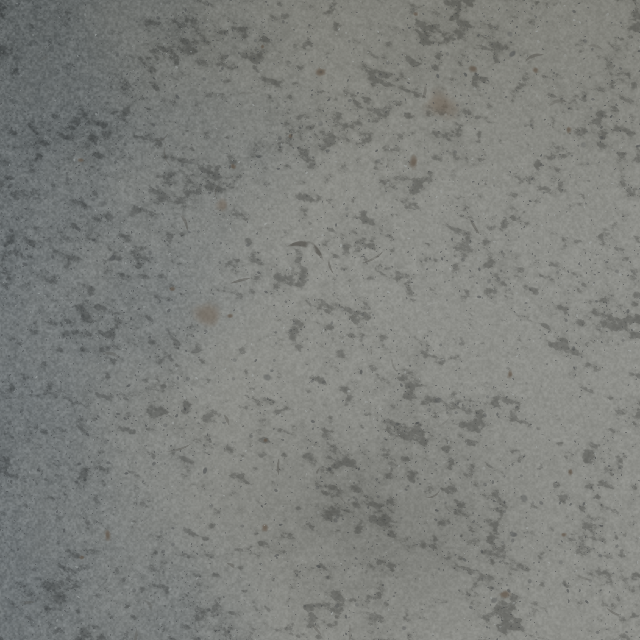
This texture is drawn by a Shadertoy shader. Its source:

```glsl
// Worn grey concrete floor: cool grainy left side, paler right side, pits, scuffs and rusty stains.
#define COOL_GREY vec3(0.425, 0.447, 0.455)
#define PALE_GREY vec3(0.553, 0.557, 0.538)
#define PIT_COLOR vec3(0.25, 0.26, 0.27)
#define SCUFF_COLOR vec3(0.31, 0.30, 0.28)
#define CHALK_COLOR vec3(0.68, 0.70, 0.70)
#define RUST_COLOR vec3(0.43, 0.37, 0.31)
#define MOTTLE 0.15
#define GRAIN 0.10
#define PIT_DENSITY 0.22

vec3 hash3(vec2 p) {
    vec3 q = fract(vec3(p.xyx) * vec3(0.1031, 0.1030, 0.0973));
    q += dot(q, q.yxz + 33.33);
    return fract((q.xxy + q.yzz) * q.zyx);
}

float valueNoise(vec2 p) {
    vec2 cell = floor(p), f = fract(p);
    f = f * f * (3.0 - 2.0 * f);
    float low = mix(hash3(cell).x, hash3(cell + vec2(1, 0)).x, f.x);
    float high = mix(hash3(cell + vec2(0, 1)).x, hash3(cell + vec2(1, 1)).x, f.x);
    return mix(low, high, f.y);
}

mat2 rotation(float angle) {
    float c = cos(angle), s = sin(angle);
    return mat2(c, s, -s, c);
}

float fbm(vec2 p) {
    float sum = 0.0, weight = 0.5;
    for (int i = 0; i < 5; i++) {
        sum += weight * valueNoise(p);
        p = rotation(0.6) * p * 2.03 + 17.3;
        weight *= 0.5;
    }
    return sum / 0.97;
}

// One round-ish pit inside some of the cells
float pits(vec2 uv, float cells, float density) {
    vec2 p = rotation(cells) * uv * cells + cells;
    vec2 id = floor(p);
    vec3 place = hash3(id), kind = hash3(id + 71.7);
    vec2 d = rotation(kind.z * 6.28) * (fract(p) - mix(vec2(0.3), vec2(0.7), place.xy));
    d.y *= 1.0 + 0.8 * place.z;
    float radius = mix(0.10, 0.29, kind.y * kind.y);
    float mask = 1.0 - smoothstep(radius * 0.5, radius * 1.1, length(d));
    return mask * step(kind.x, density) * mix(0.4, 1.0, place.z);
}

// Bent, tapered strokes; x = half length and y = half width in cells
float strokes(vec2 uv, float cells, float density, vec2 size) {
    vec2 p = uv * cells + cells * 3.7;
    float mask = 0.0;
    for (int j = -1; j <= 1; j++)
    for (int i = -1; i <= 1; i++) {
        vec2 id = floor(p) + vec2(i, j);
        vec3 place = hash3(id), kind = hash3(id + 39.1);
        vec2 d = rotation((place.z - 0.5) * 3.0 + 0.5) * (p - id - place.xy);
        float halfLength = size.x * mix(0.35, 1.0, kind.y);
        d.y += (kind.z - 0.5) * d.x * d.x / halfLength;
        float along = abs(d.x) / halfLength;
        float width = size.y * mix(0.4, 1.0, kind.z) * (1.0 - along * along);
        float stroke = 1.0 - smoothstep(width * 0.4, width + 0.003, abs(d.y));
        stroke *= step(kind.x, density) * (1.0 - smoothstep(0.7, 1.0, along));
        mask = max(mask, stroke * mix(0.4, 1.0, place.x));
    }
    return mask;
}

// Soft round patches broken up by noise
float patches(vec2 uv, float cells, float density) {
    vec2 p = uv * cells + cells * 1.9;
    vec2 id = floor(p);
    vec3 place = hash3(id), kind = hash3(id + 12.4);
    vec2 d = fract(p) - mix(vec2(0.35), vec2(0.65), place.xy);
    d *= mix(vec2(1.0, 1.7), vec2(1.7, 1.0), kind.z);
    float reach = mix(0.12, 0.33, kind.y) * (0.5 + fbm(p * 6.0));
    return step(kind.x, density) * (1.0 - smoothstep(reach * 0.2, reach, length(d)));
}

void mainImage(out vec4 fragColor, in vec2 fragCoord) {
    vec2 uv = fragCoord / iResolution.y;

    // Broad tones
    float cloud = fbm(uv * 3.0 + 4.0) - 0.5;
    float pale = smoothstep(-0.06, 0.50, uv.x + cloud * 0.5 - 0.10 * (uv.y - 0.5));
    vec3 color = mix(COOL_GREY, PALE_GREY, pale);
    color -= vec3(0.050, 0.053, 0.060) * smoothstep(0.55, 1.05, uv.y);
    vec2 shade = (uv - vec2(0.57, 0.19)) * vec2(4.5, 7.0);
    color -= 0.065 * exp(-dot(shade, shade)) * (0.8 + 2.0 * cloud);

    // Mottling and fine grain
    float mottle = fbm(uv * 14.0 + 9.0) - 0.5;
    float speckle = fbm(rotation(0.35) * uv * vec2(60.0, 85.0)) - 0.5;
    float grain = valueNoise(uv * 230.0) + valueNoise(uv * 410.0 + 5.0) - 1.0;
    color += MOTTLE * (0.55 * mottle + 0.55 * speckle);
    color += GRAIN * mix(0.75, 0.40, pale) * grain;
    float dirt = smoothstep(0.10, 0.30, speckle * 0.8 + mottle * 0.9);
    color = mix(color, color * vec3(0.82, 0.82, 0.81), dirt * 0.3);
    color *= 1.0 - 0.16 * smoothstep(0.12, 0.28, -speckle - 0.4 * mottle);

    // Rusty stains and small rust dots
    color = mix(color, RUST_COLOR, 0.45 * patches(uv, 6.0, 0.17));
    color = mix(color, RUST_COLOR * 0.85, 0.65 * patches(uv, 21.0, 0.05));

    // Pits gather where the mottling is dark
    float density = PIT_DENSITY * mix(1.5, 0.9, pale) * clamp(1.0 - 3.5 * mottle, 0.2, 2.0);
    float pit = max(pits(uv, 125.0, density), pits(uv, 66.0, density * 0.7));
    pit = max(pit, pits(uv, 40.0, density * 0.2));
    color = mix(color, PIT_COLOR, 0.55 * pit);
    color = mix(color, CHALK_COLOR, 0.45 * pits(uv + 3.0, 90.0, 0.05));

    // Scuffs and pale scratches
    float worn = smoothstep(0.25, 0.6, fbm(uv * 70.0));
    color = mix(color, SCUFF_COLOR, 0.70 * worn * strokes(uv, 5.0, 0.18, vec2(0.25, 0.035)));
    color = mix(color, SCUFF_COLOR, 0.45 * worn * strokes(uv, 13.0, 0.22, vec2(0.30, 0.05)));
    color = mix(color, CHALK_COLOR, 0.22 * worn * strokes(uv + 8.0, 9.0, 0.15, vec2(0.35, 0.012)));

    fragColor = vec4(clamp(color, 0.0, 1.0), 1.0);
}
```
